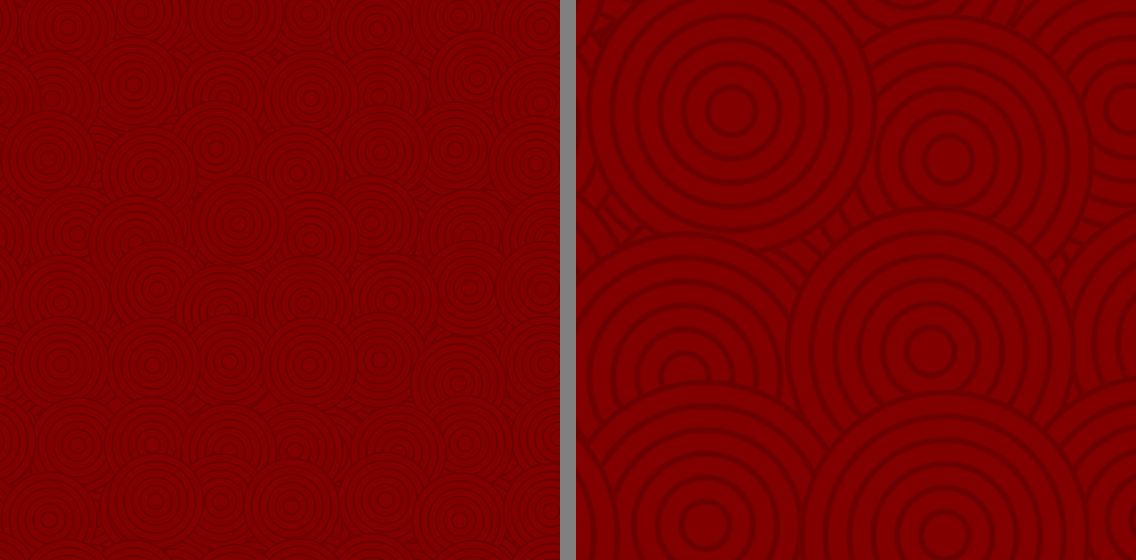
Left, the full canvas; right, a detail of the centre.
This pattern is drawn by a Shadertoy shader. Its source:

```glsl
// Overlapping discs of concentric rings, dark red on red, stacked like loose scales.

const vec3 BASE_RED = vec3(0.51, 0.0, 0.0);
const vec3 LINE_RED = vec3(0.42, 0.0, 0.0);

const vec2 CELL = vec2(1.0 / 7.0, 1.0 / 8.0);  // one disc per cell and layer
const float RING_GAP = 0.0142;
const float RING_COUNT = 6.0;
const float LINE_HALF = 0.0017;
const float LINE_SOFT = 0.0012;
const float JITTER = 0.38;                     // full spread, in cells
const float DEPTH_JITTER = 0.05;

// Three random values in 0..1 from a cell and a layer seed
vec3 hash3(vec2 cell, float seed) {
    vec3 p = fract(vec3(cell.xyx + seed) * vec3(0.1031, 0.1030, 0.0973));
    p += dot(p, p.yxz + 33.33);
    return fract((p.xxy + p.yzz) * p.zyx);
}

// Darkness of the ring lines at a distance from the disc centre
float ringLine(float dist) {
    float nearest = RING_GAP * max(1.0, round(dist / RING_GAP));
    float offset = abs(dist - nearest);
    return 1.0 - smoothstep(LINE_HALF - LINE_SOFT, LINE_HALF + LINE_SOFT, offset);
}

// Finds the front disc of a layer; returns (distance to centre, priority)
vec2 frontDisc(vec2 p, vec2 shift, float seed, float layerDepth, vec2 best) {
    float radius = RING_GAP * RING_COUNT + LINE_HALF;
    vec2 home = floor(p / CELL - shift);
    for (int y = -1; y <= 1; y++) {
        for (int x = -1; x <= 1; x++) {
            vec2 cell = home + vec2(x, y);
            vec3 rnd = hash3(cell + 50.0, seed);
            vec2 centre = (cell + shift + 0.5 + JITTER * (rnd.xy - 0.5)) * CELL;
            // Lower discs lie in front, with a little disorder
            float priority = layerDepth - centre.y + DEPTH_JITTER * rnd.z;
            float dist = distance(p, centre);
            if (dist < radius && priority > best.y) best = vec2(dist, priority);
        }
    }
    return best;
}

// Line darkness of the stacked discs at one point
float discPattern(vec2 p) {
    vec2 best = vec2(0.0, -100.0);
    best = frontDisc(p, vec2(0.5, 0.15), 17.0, -10.0, best);  // fills the gaps
    best = frontDisc(p, vec2(0.3, 0.2), 3.0, 0.0, best);
    return ringLine(best.x);
}

void mainImage(out vec4 fragColor, in vec2 fragCoord) {
    // Average four samples per pixel to smooth the disc edges
    float line = 0.0;
    for (int i = 0; i < 4; i++) {
        vec2 offset = vec2(i % 2, i / 2) * 0.5 - 0.25;
        line += 0.25 * discPattern((fragCoord + offset) / iResolution.y);
    }
    fragColor = vec4(mix(BASE_RED, LINE_RED, line), 1.0);
}
```
